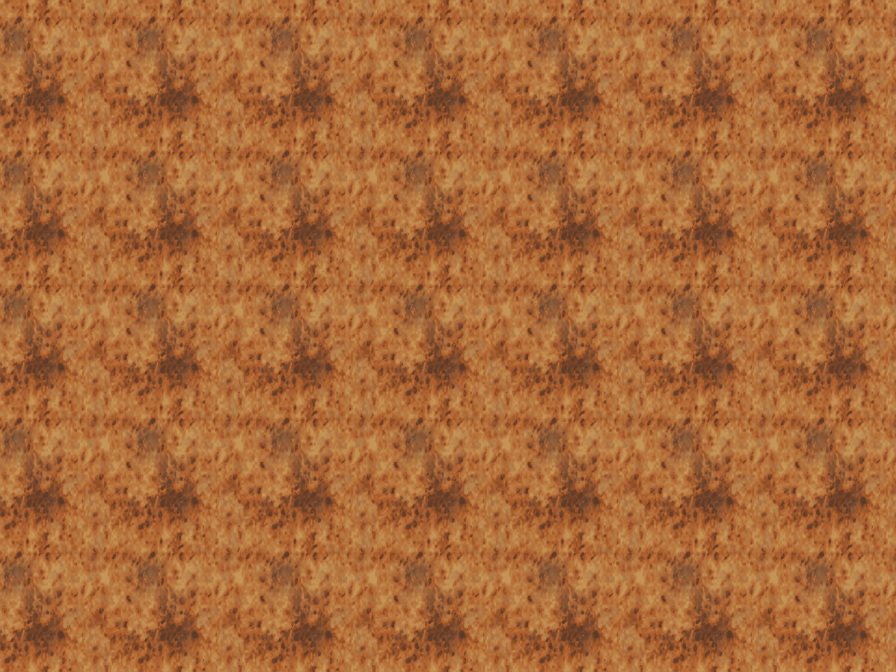
Give the GLSL for this texture, as a WebGL 1 fragment shader.

```glsl
precision highp float;
// Burl wood veneer: a square tile of mottled orange and tan grain, repeated
// about 6.7 times across and 5 down with faint seams. Wrapping noise makes the
// figure, soft stains set the broad tone, and jittered cells hold the eyes.

uniform vec2 u_resolution;

float hash(vec2 p) {
  return fract(sin(dot(p, vec2(127.1, 311.7))) * 43758.5453);
}

// Value noise that wraps after one tile
float noise(vec2 p, vec2 cells, float seed) {
  vec2 i = floor(p * cells), f = fract(p * cells);
  vec2 a = mod(i, cells) + seed, b = mod(i + 1.0, cells) + seed;
  f = f * f * (3.0 - 2.0 * f);
  return mix(mix(hash(a), hash(vec2(b.x, a.y)), f.x),
             mix(hash(vec2(a.x, b.y)), hash(b), f.x), f.y);
}

float fbm(vec2 p, vec2 cells, float seed) {
  float sum = 0.0, gain = 0.42;
  for (int i = 0; i < 4; i++) {
    sum += gain * noise(p, cells, seed);
    cells *= 2.0;
    seed += 7.3;
    gain *= 0.65;
  }
  return sum;
}

// Soft elliptical patch that wraps around the tile
float stain(vec2 p, vec2 center, vec2 radius) {
  vec2 d = (fract(p - center + 0.5) - 0.5) / radius;
  return exp(-dot(d, d));
}

// Scattered burl eyes: x is the dark core, y the rust halo
vec2 burlEyes(vec2 p, float cells, float density) {
  vec2 cell = floor(p * cells), eyes = vec2(0.0);
  for (int j = -1; j <= 1; j++) {
    for (int i = -1; i <= 1; i++) {
      vec2 corner = cell + vec2(float(i), float(j));
      vec2 id = mod(corner, cells) + cells;
      vec2 center = corner + 0.2 + 0.6 * vec2(hash(id + 3.1), hash(id + 8.7));
      vec2 d = p * cells - center;
      d.x -= 0.5 * d.y * hash(id + 5.9);
      float radius = mix(0.22, 0.55, hash(id + 1.7));
      float dist = length(d * vec2(1.25, 0.8)) / radius;
      float present = step(hash(id + 12.3), density);
      float core = 1.0 - smoothstep(0.4, 0.75, dist);
      float halo = 1.0 - smoothstep(0.75, 1.4, dist);
      eyes = max(eyes, present * vec2(core * mix(0.45, 1.0, hash(id + 6.4)), halo));
    }
  }
  return eyes;
}

// Wood colour from dark knot to pale tan
vec3 woodRamp(float tone) {
  vec3 c = mix(vec3(0.36, 0.23, 0.16), vec3(0.56, 0.31, 0.16), smoothstep(0.0, 0.28, tone));
  c = mix(c, vec3(0.69, 0.38, 0.18), smoothstep(0.25, 0.5, tone));
  c = mix(c, vec3(0.72, 0.46, 0.24), smoothstep(0.46, 0.66, tone));
  return mix(c, vec3(0.77, 0.58, 0.34), smoothstep(0.64, 1.0, tone));
}

vec3 burlTile(vec2 p) {
  vec2 warp = vec2(fbm(p, vec2(6.0), 2.0), fbm(p, vec2(6.0), 41.0)) - 0.5;
  vec2 q = p + 0.07 * warp;

  // Broad light and dark regions
  float ash = stain(q, vec2(0.79, 0.84), vec2(0.12, 0.10))
            + 0.8 * stain(q, vec2(0.95, 0.63), vec2(0.09, 0.10));
  float dark = ash + stain(q, vec2(0.74, 0.42), vec2(0.25, 0.14))
             + stain(q, vec2(0.09, 0.37), vec2(0.15, 0.18))
             + 0.9 * stain(q, vec2(0.62, 0.23), vec2(0.16, 0.07));
  float pale = stain(q, vec2(0.42, 0.76), vec2(0.38, 0.22))
             + stain(q, vec2(0.05, 0.92), vec2(0.12, 0.10));

  // Mottled figure, blotches and fine streaks
  float figure = fbm(q, vec2(11.0, 8.0), 4.0) - 0.5;
  float blotch = smoothstep(0.42, 0.56, fbm(q, vec2(15.0, 10.0), 31.0));
  float streak = noise(p, vec2(72.0, 42.0), 13.0) - 0.5;
  float tone = 0.67 + 1.0 * figure + 0.4 * streak + 0.15 * pale
             - min(dark, 1.2) * (0.03 + 0.48 * blotch);

  // Eyes cluster in the lower right corner
  float cluster = stain(p, vec2(0.9, 0.08), vec2(0.14, 0.13));
  vec2 eyes = burlEyes(q, 12.0, 0.42 + 0.45 * cluster);
  vec2 pins = burlEyes(q, 19.0, 0.3);
  tone -= 0.5 * eyes.x + 0.08 * eyes.y + 0.4 * pins.x;

  // Faint seam along the top edge and a slight step at the sides
  tone += 0.06 * (0.5 - p.x) - 0.1 * smoothstep(0.97, 1.0, p.y);

  vec3 color = woodRamp(clamp(tone, 0.0, 1.0));
  color = mix(color, vec3(0.68, 0.34, 0.15), 0.35 * eyes.y * (1.0 - eyes.x));
  float dusty = smoothstep(0.5, 0.7, fbm(q, vec2(14.0, 11.0), 67.0));
  color = mix(color, vec3(0.58, 0.38, 0.25), 0.3 * dusty);
  return mix(color, vec3(0.42, 0.33, 0.26), 0.55 * min(ash, 1.0) * blotch);
}

void main() {
  // Average four samples to smooth seams and grain
  vec3 color = vec3(0.0);
  for (int j = 0; j < 2; j++) {
    for (int i = 0; i < 2; i++) {
      vec2 offset = vec2(float(i), float(j)) * 0.5 - 0.25;
      vec2 p = (gl_FragCoord.xy + offset) / u_resolution.y;
      color += burlTile(fract(p * 5.025 - vec2(0.327, 0.894)));
    }
  }
  gl_FragColor = vec4(color * 0.25, 1.0);
}
```
